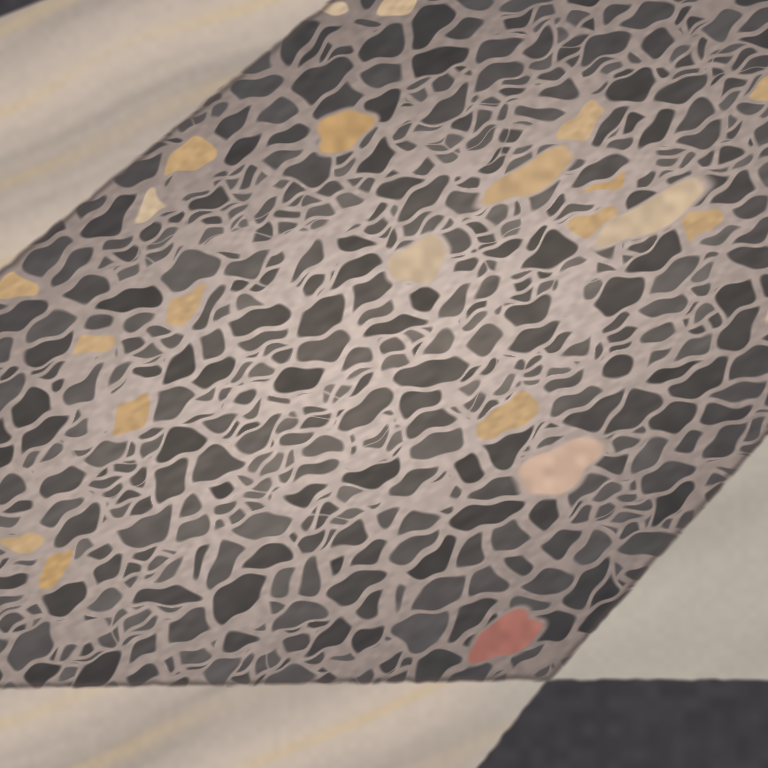
Give the GLSL for this texture, as a Shadertoy shader.

```glsl
// Polished terrazzo floor of slanted dark pebbles, framed by pale marble and a dark slab.

// Pebble layout
const float PEBBLE_TILT = 0.50;              // radians, rising to the right
const vec2  PEBBLE_FREQ = vec2(14.5, 30.0);  // cells along and across the tilt
const vec2  CHIP_FREQ   = vec2(25.0, 54.0);  // small chips that fill the gaps
const float JITTER      = 0.92;
const float ROUNDING    = 19.0;              // higher keeps sharper corners
const float SOFTNESS    = 0.085;
const float CHIP_CELLS  = 0.30;              // share of cells given to chips

// Light on the polished floor
const vec2 GLOW_CENTER = vec2(0.48, 0.53);
const vec2 GLOW_SIZE   = vec2(0.72, 0.36);

// Colours
const vec3 GROUT_DIM   = vec3(0.47, 0.42, 0.40);
const vec3 GROUT_LIT   = vec3(0.81, 0.74, 0.70);
const vec3 PEBBLE_DIM  = vec3(0.24, 0.235, 0.245);
const vec3 PEBBLE_LIT  = vec3(0.40, 0.37, 0.345);
const vec3 OCHRE       = vec3(0.74, 0.60, 0.42);
const vec3 CREAM       = vec3(0.79, 0.70, 0.59);
const vec3 PINK        = vec3(0.79, 0.67, 0.59);
const vec3 RED         = vec3(0.64, 0.42, 0.38);
const vec3 MARBLE      = vec3(0.775, 0.715, 0.66);
const vec3 MARBLE_GREY = vec3(0.62, 0.575, 0.54);
const vec3 MARBLE_GOLD = vec3(0.80, 0.70, 0.55);
const vec3 MARBLE_COOL = vec3(0.70, 0.665, 0.62);
const vec3 SLAB        = vec3(0.25, 0.24, 0.25);
const vec3 JOINT       = vec3(0.34, 0.30, 0.285);

vec2 hash2(vec2 p) {
    vec3 h = fract(p.xyx * vec3(0.1031, 0.1030, 0.0973));
    h += dot(h, h.yzx + 33.33);
    return fract((h.xx + h.yz) * h.zy);
}

vec2 turn(vec2 p, float a) {
    return vec2(cos(a) * p.x + sin(a) * p.y, cos(a) * p.y - sin(a) * p.x);
}

float noise(vec2 p) {
    vec2 i = floor(p), f = fract(p);
    f = f * f * (3.0 - 2.0 * f);
    return mix(mix(hash2(i).x, hash2(i + vec2(1, 0)).x, f.x),
               mix(hash2(i + vec2(0, 1)).x, hash2(i + vec2(1, 1)).x, f.x), f.y);
}

// Signed distance to a line, positive on the left of a -> b
float side(vec2 p, vec2 a, vec2 b) {
    vec2 d = normalize(b - a), r = p - a;
    return d.x * r.y - d.y * r.x;
}

// Rounded distance to the cell border in x, two random values of the cell in yz
vec3 cells(vec2 q) {
    vec2 base = floor(q), f = fract(q), nearest = vec2(0), id = vec2(0);
    float best = 9.0;
    for (int y = -1; y <= 1; y++)
    for (int x = -1; x <= 1; x++) {
        vec2 g = vec2(x, y);
        vec2 r = g + 0.5 + JITTER * (hash2(base + g) - 0.5) - f;
        if (dot(r, r) < best) { best = dot(r, r); nearest = r; id = g; }
    }
    float sum = 0.0;
    for (int y = -2; y <= 2; y++)
    for (int x = -2; x <= 2; x++) {
        vec2 g = id + vec2(x, y);
        vec2 r = g + 0.5 + JITTER * (hash2(base + g) - 0.5) - f;
        vec2 d = r - nearest;
        if (dot(d, d) > 1e-4)
            sum += exp(-ROUNDING * dot(0.5 * (nearest + r), normalize(d)));
    }
    return vec3(-log(sum) / ROUNDING, hash2(base + id + 71.0));
}

// One larger coloured pebble with a rim of grout
void accent(inout vec3 col, vec2 p, vec2 center, vec2 size, vec3 tint, vec3 grout) {
    vec2 r = turn(p - center, PEBBLE_TILT) / size;
    float a = atan(r.y, r.x);
    float d = length(r) - 1.0 + 0.12 * sin(3.0 * a + center.x * 40.0) + 0.07 * sin(5.0 * a);
    col = mix(col, grout, 1.0 - smoothstep(0.05, 0.28, d));
    tint *= 0.93 + 0.14 * noise(p * 70.0);
    col = mix(col, tint, 1.0 - smoothstep(-0.10, 0.10, d));
}

vec3 terrazzo(vec2 p) {
    vec2 g = turn(p - GLOW_CENTER, 0.45) / GLOW_SIZE;
    float glow = exp(-dot(g, g) * 1.1);
    vec2 t = turn(p, PEBBLE_TILT);
    float grain = noise(t * vec2(90.0, 170.0));
    vec3 grout = mix(GROUT_DIM, GROUT_LIT, glow) * (0.93 + 0.12 * grain);

    // Large pebbles, with chips in the cells left over
    vec2 wobble = 0.004 * sin(t.yx * vec2(71.0, 43.0)) + 0.002 * sin(t.yx * 147.0 + 2.0);
    vec3 cell = cells((t + wobble) * PEBBLE_FREQ);
    vec3 chip = cells((t + wobble) * CHIP_FREQ + 19.0);
    float isChip = step(cell.y, CHIP_CELLS);
    float gap = 0.02 + 0.13 * cell.z * cell.z + 0.02 * glow;
    float large = smoothstep(gap, gap + SOFTNESS, cell.x) * (1.0 - isChip);
    float small = smoothstep(0.05, 0.20, chip.x) * step(0.25, chip.y)
                * isChip * smoothstep(-0.03, 0.05, cell.x);

    float shade = fract(7.0 * mix(cell.z, chip.z, isChip));
    vec3 stone = mix(PEBBLE_DIM, PEBBLE_LIT, glow) * (0.84 + 0.36 * shade);
    stone *= 0.92 + 0.16 * noise(t * vec2(45.0, 110.0));
    float warmBand = exp(-pow((p.y - 0.50 - 0.35 * p.x) / 0.24, 2.0));
    float warm = step(1.0 - mix(0.035, 0.08, warmBand), cell.y) * (1.0 - isChip);
    vec3 warmTint = mix(OCHRE, CREAM, cell.z) * (0.93 + 0.13 * grain);
    vec3 col = mix(grout, mix(stone, warmTint, warm), max(large, small * 0.92));

    accent(col, p, vec2(0.690, 0.770), vec2(0.066, 0.019), mix(OCHRE, CREAM, 0.4), grout);
    accent(col, p, vec2(0.447, 0.830), vec2(0.038, 0.024), OCHRE, grout);
    accent(col, p, vec2(0.850, 0.722), vec2(0.080, 0.020), CREAM, grout);
    accent(col, p, vec2(0.545, 0.660), vec2(0.040, 0.026), CREAM, grout);
    accent(col, p, vec2(0.729, 0.392), vec2(0.058, 0.028), PINK, grout);
    accent(col, p, vec2(0.658, 0.171), vec2(0.050, 0.024), RED, grout);
    return col;
}

// Pale stone with long slanted streaks from layered sines
vec3 marble(vec2 p) {
    vec2 t = turn(p, 0.40);
    float bend = 0.006 * sin(t.x * 9.0) + 0.004 * sin(t.x * 19.0 + t.y * 9.0);
    float broad = 0.5 + 0.5 * cos(34.28 * (t.y + bend - 0.698));
    float fine = noise(vec2(t.x * 6.0, (t.y + bend) * 70.0));
    vec3 col = mix(MARBLE, MARBLE_GREY, broad * (0.45 + 0.5 * fine));
    float gold = pow(0.5 + 0.5 * cos(68.5 * (t.y + bend - 0.79)), 6.0);
    col = mix(col, MARBLE_GOLD, 0.6 * gold * fine);
    vec3 cool = MARBLE_COOL * (0.95 + 0.08 * noise(t * vec2(6.0, 16.0)));
    col = mix(col, cool, smoothstep(0.55, 0.75, p.x));
    return col * (0.985 + 0.03 * noise(p * 100.0));
}

void mainImage(out vec4 fragColor, in vec2 fragCoord) {
    vec2 p = fragCoord / iResolution.xy;
    float rough = 0.003 * (noise(p * 70.0) - 0.5);

    // Signed distances to the joints, positive inside each neighbouring slab
    float upper = side(p, vec2(0.0, 0.648), vec2(0.43, 1.0)) + rough;
    float right = -side(p, vec2(0.716, 0.115), vec2(1.0, 0.434)) + rough;
    float lower = 0.104 + 0.015 * min(p.x, 0.73) - p.y + rough;
    float dark = min(lower, -side(p, vec2(0.622, 0.0), vec2(0.712, 0.115)) + rough);
    float corner = side(p, vec2(0.0, 0.978), vec2(0.055, 1.0));

    float frame = max(upper, max(right, lower));
    vec3 col = terrazzo(p);
    col = mix(col, JOINT, 0.6 * exp(-pow((frame + 0.003) / 0.004, 2.0)));
    col = mix(col, marble(p), smoothstep(-0.003, 0.004, frame));

    // Dark slab and the dark upper left corner
    vec3 slab = SLAB * (0.92 + 0.16 * noise(p * 60.0));
    col = mix(col, slab, smoothstep(-0.004, 0.004, max(dark, corner)));
    fragColor = vec4(col, 1.0);
}
```
